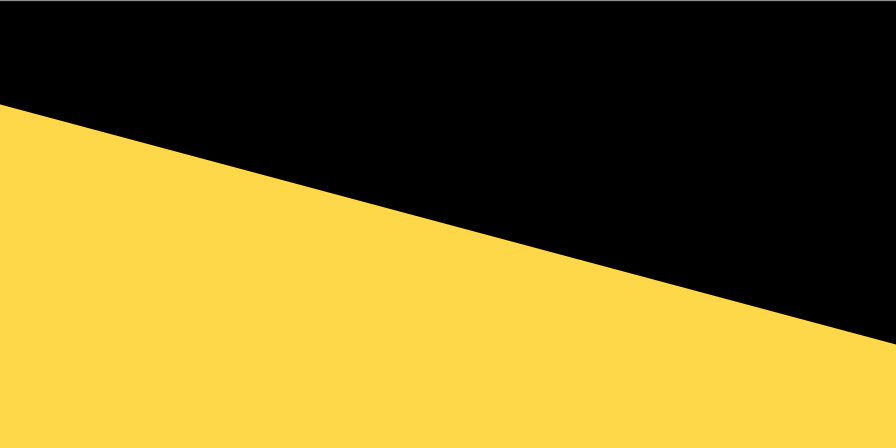
This background is drawn by a WebGL 1 fragment shader. Its source:

```glsl
precision highp float;
// Two flat fields, yellow below and black above, split by a straight
// diagonal through the centre that falls 15 degrees to the right.
// The split is a signed distance to a line; a hairline runs along the top.

#define YELLOW vec3(1.0, 0.847, 0.29)
#define BLACK vec3(0.0)
#define HAIRLINE_COLOR vec3(0.55)
#define TILT_DEGREES 15.0
#define SPLIT_CENTER vec2(0.5, 0.499)
#define HAIRLINE_HEIGHT 0.0026

uniform vec2 u_resolution;

// Signed distance to the tilted line, positive above it.
float splitDistance(vec2 p) {
    float tilt = radians(TILT_DEGREES);
    return dot(p, vec2(sin(tilt), cos(tilt)));
}

// Smooth coverage of the positive side, one pixel wide.
float coverage(float dist, float pixel) {
    return clamp(dist / pixel + 0.5, 0.0, 1.0);
}

void main() {
    // Units of canvas height
    float pixel = 1.0 / u_resolution.y;
    vec2 uv = gl_FragCoord.xy * pixel;
    float aspect = u_resolution.x * pixel;

    // Diagonal split
    vec2 center = SPLIT_CENTER * vec2(aspect, 1.0);
    float above = coverage(splitDistance(uv - center), pixel);
    vec3 color = mix(YELLOW, BLACK, above);

    // Hairline along the top edge
    float hairline = coverage(uv.y - (1.0 - HAIRLINE_HEIGHT), pixel);
    color = mix(color, HAIRLINE_COLOR, hairline);

    gl_FragColor = vec4(color, 1.0);
}
```
